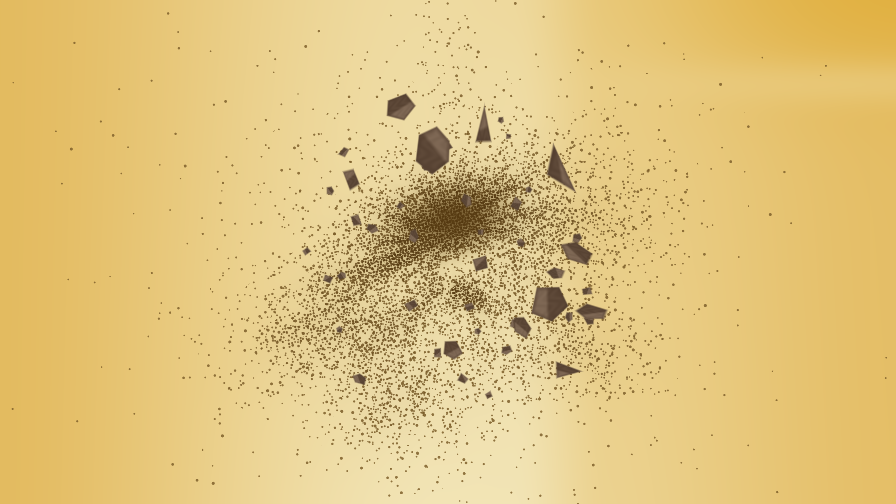
This background is drawn by a WebGL 1 fragment shader. Its source:

```glsl
precision highp float;
// A burst of brown dust and stone shards hanging before a warm golden backdrop.
// Stretched Gaussian lobes set the dust density, jittered cells turn it into grains,
// and convex polygons with hashed sides form the shards.
uniform vec2 u_resolution;

const float TAU = 6.28318;
const vec3 GOLD = vec3(0.89, 0.73, 0.37);
const vec3 CREAM = vec3(0.945, 0.885, 0.69);
const vec3 AMBER = vec3(0.88, 0.68, 0.22);
const vec3 DUST = vec3(0.50, 0.38, 0.17);
const vec3 UMBER = vec3(0.33, 0.22, 0.06);
const vec3 STONE_DARK = vec3(0.31, 0.23, 0.17);
const vec3 STONE_LIT = vec3(0.54, 0.45, 0.37);

float hash(vec2 p) {
  vec3 q = fract(vec3(p.xyx) * 0.1031);
  q += dot(q, q.yzx + 33.33);
  return fract((q.x + q.y) * q.z);
}

vec2 rotate(vec2 p, float a) {
  float c = cos(a), s = sin(a);
  return vec2(c * p.x - s * p.y, s * p.x + c * p.y);
}

// Soft elliptical lobe, turned counterclockwise by angle
float lobe(vec2 p, vec2 center, vec2 radius, float angle) {
  vec2 q = rotate(p - center, -angle) / radius;
  return exp(-dot(q, q));
}

vec3 backdrop(vec2 uv) {
  float light = smoothstep(-0.04, 0.50, uv.x);
  light *= 1.0 - 0.42 * smoothstep(0.57, 0.68, uv.x) - 0.48 * smoothstep(0.64, 1.02, uv.x);
  light *= mix(1.06, 0.84, uv.y);
  vec3 color = mix(GOLD, CREAM, light);
  color = mix(color, AMBER, 0.8 * lobe(uv, vec2(1.02, 1.03), vec2(0.28, 0.2), 0.0));
  color = mix(color, CREAM, 0.3 * lobe(uv, vec2(0.98, 0.835), vec2(0.24, 0.045), 0.0));
  return color;
}

// Arms, side lobes and plume of the cloud, split by two pale gaps
float dustDensity(vec2 p) {
  float d = 0.85 * lobe(p, vec2(0.895, 0.57), vec2(0.13, 0.08), 0.25);
  d += 0.48 * lobe(p, vec2(0.79, 0.495), vec2(0.20, 0.07), 0.50);
  d += 0.46 * lobe(p, vec2(0.72, 0.355), vec2(0.17, 0.06), 0.38);
  d += 0.60 * lobe(p, vec2(0.915, 0.42), vec2(0.07, 0.03), -0.4);
  d += 0.30 * lobe(p, vec2(1.05, 0.54), vec2(0.19, 0.12), 0.3);
  d += 0.22 * lobe(p, vec2(0.80, 0.22), vec2(0.13, 0.10), 0.3);
  d += 0.20 * lobe(p, vec2(1.09, 0.32), vec2(0.14, 0.09), -0.2);
  d += 0.05 * lobe(p, vec2(0.90, 0.82), vec2(0.08, 0.13), 0.0);
  d += 0.07 * lobe(p, vec2(0.88, 0.46), vec2(0.34, 0.29), 0.0);
  d *= 1.0 - 0.75 * lobe(p, vec2(0.93, 0.475), vec2(0.075, 0.03), 0.3);
  d *= 1.0 - 0.55 * lobe(p, vec2(0.78, 0.415), vec2(0.12, 0.025), 0.45);
  // Radial streaks from layered sines around the burst
  vec2 ray = p - vec2(0.90, 0.54);
  float a = atan(ray.y, ray.x);
  float streak = sin(a * 9.0 + 1.0) + sin(a * 17.0 + 22.0 * length(ray)) + sin(a * 31.0);
  return d * (1.0 + 0.14 * streak);
}

// One grid of grains; the density is the chance that a cell holds one
float grains(vec2 p, float scale, float density, float pixel) {
  vec2 q = rotate(p, scale * 0.37) * scale + scale;
  vec2 cell = floor(q);
  vec2 jitter = vec2(hash(cell + 7.1), hash(cell + 19.7)) - 0.5;
  float radius = mix(0.25, 0.40, hash(cell + 41.3));
  float blur = 0.5 * pixel * scale;
  float dist = length(fract(q) - 0.5 - 0.25 * jitter);
  float disc = 1.0 - smoothstep(radius - blur, radius + blur, dist);
  return disc * step(hash(cell), density);
}

// Paints a two-faceted convex stone over the given colour
vec3 shard(vec3 under, vec2 p, vec2 center, vec2 size, float angle, float sides, float seed, float pixel) {
  vec2 q = rotate(p - center, -angle) / size;
  float edge = -1.0;
  for (int i = 0; i < 6; i++) {
    float k = mod(float(i), sides);
    float wobble = hash(vec2(k, seed)) - 0.5;
    vec2 normal = rotate(vec2(1.0, 0.0), TAU * k / sides + 0.35 * wobble);
    edge = max(edge, dot(q, normal) - cos(0.5 * TAU / sides) - 0.15 * wobble);
  }
  float dist = edge * min(size.x, size.y);
  float facet = smoothstep(-0.12, 0.12, dot(q, rotate(vec2(1.0, 0.0), seed * 2.4)) - 0.1);
  float grit = 0.05 * sin(q.x * 9.0 + seed + 3.0 * sin(q.y * 7.0));
  vec3 stone = mix(STONE_DARK, STONE_LIT, 0.2 + 0.55 * facet + grit);
  stone = mix(stone, STONE_DARK, 0.5 * smoothstep(-0.25, 0.0, edge));
  return mix(under, stone, 1.0 - smoothstep(-pixel, pixel, dist));
}

void main() {
  float px = 1.0 / u_resolution.y;
  vec2 p = (gl_FragCoord.xy - 0.5 * u_resolution) * px + vec2(0.889, 0.5);
  vec3 color = backdrop(gl_FragCoord.xy / u_resolution);

  // Dust: a dense umber heart under three sizes of grain
  float density = dustDensity(p);
  color = mix(color, DUST, 0.22 * clamp(density, 0.0, 1.0));
  float heart = lobe(p, vec2(0.90, 0.565), vec2(0.085, 0.05), 0.2);
  color = mix(color, UMBER, 0.75 * heart);
  for (int i = 0; i < 3; i++) {
    float speck = grains(p, 200.0 - 35.0 * float(i), density * 0.85, px);
    color = mix(color, mix(DUST, UMBER, clamp(density, 0.0, 1.0)), 0.85 * speck);
  }

  // Small debris spiralling out around the heart
  for (int i = 0; i < 34; i++) {
    float n = float(i);
    float reach = sqrt((n + 2.0) / 36.0) * 0.31;
    vec2 spot = vec2(0.90, 0.49) + reach * rotate(vec2(1.0, 0.0), n * 2.4 + hash(vec2(n, 3.0)));
    vec2 size = mix(vec2(0.006), vec2(0.015, 0.011), hash(vec2(n, 8.0)));
    color = shard(color, p, spot, size, n * 1.7, 4.0 + mod(n, 2.0), n, px);
  }

  // Large stones: upper group, then right side, then lower group
  color = shard(color, p, vec2(0.794, 0.787), vec2(0.030, 0.024), 0.5, 5.0, 2.0, px);
  color = shard(color, p, vec2(0.859, 0.704), vec2(0.036, 0.048), -0.1, 6.0, 3.0, px);
  color = shard(color, p, vec2(0.961, 0.741), vec2(0.043, 0.020), -1.57, 3.0, 4.0, px);
  color = shard(color, p, vec2(1.109, 0.660), vec2(0.028, 0.060), 0.47, 3.0, 5.0, px);
  color = shard(color, p, vec2(0.697, 0.646), vec2(0.014, 0.024), 0.3, 4.0, 6.0, px);
  color = shard(color, p, vec2(1.144, 0.498), vec2(0.035, 0.019), -0.5, 5.0, 7.0, px);
  color = shard(color, p, vec2(1.104, 0.458), vec2(0.018, 0.011), -0.2, 5.0, 8.0, px);
  color = shard(color, p, vec2(1.090, 0.400), vec2(0.037, 0.038), 0.4, 5.0, 9.0, px);
  color = shard(color, p, vec2(1.176, 0.380), vec2(0.034, 0.016), -0.1, 5.0, 10.0, px);
  color = shard(color, p, vec2(1.120, 0.264), vec2(0.031, 0.021), 3.14, 3.0, 11.0, px);
  color = shard(color, p, vec2(1.035, 0.352), vec2(0.016, 0.024), 0.5, 5.0, 12.0, px);
  color = shard(color, p, vec2(0.898, 0.306), vec2(0.023, 0.018), -0.8, 5.0, 13.0, px);
  color = shard(color, p, vec2(0.954, 0.477), vec2(0.018, 0.016), 0.2, 4.0, 14.0, px);
  gl_FragColor = vec4(color, 1.0);
}
```
